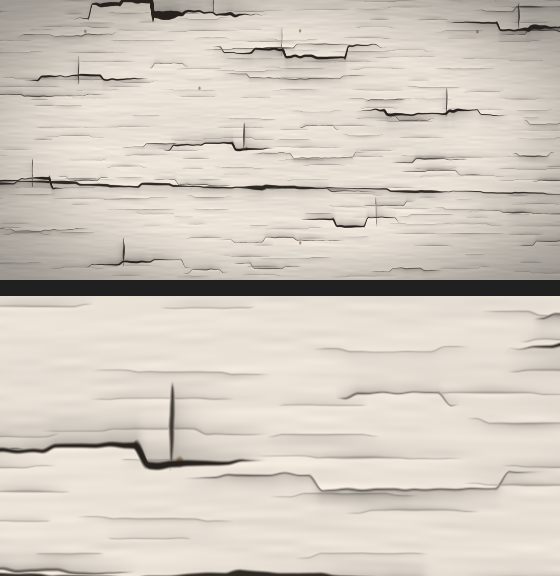
Top, the full canvas; bottom, a detail of the centre.
Give the GLSL for this texture, as a Shadertoy shader.

```glsl
// Weathered off-white paint on planks, with peeling horizontal cracks and a dark seam.

const vec3 PAINT = vec3(0.915, 0.885, 0.843);
const vec3 GAP = vec3(0.15, 0.13, 0.11);
const vec3 RUST = vec3(0.55, 0.40, 0.24);

float hash(vec2 p) {
    return fract(sin(dot(p, vec2(127.1, 311.7))) * 43758.5453);
}

float noise(vec2 p) {
    vec2 i = floor(p), f = fract(p);
    f = f * f * (3.0 - 2.0 * f);
    return mix(mix(hash(i), hash(i + vec2(1, 0)), f.x),
               mix(hash(i + vec2(0, 1)), hash(i + vec2(1, 1)), f.x), f.y);
}

// Height of the brushed wood grain, stretched along x
float grain(vec2 p) {
    p.y += 0.02 * noise(p * vec2(3.0, 5.0));
    return 0.6 * noise(p * vec2(7.0, 55.0)) + 0.4 * noise(p * vec2(20.0, 120.0));
}

// Flat steps joined by steep risers, with a slightly ragged edge
float ledge(float x, float seed) {
    float i = floor(x), f = smoothstep(0.42, 0.58, fract(x));
    float steps = mix(hash(vec2(i, seed)), hash(vec2(i + 1.0, seed)), f);
    return steps - 0.5 + 0.14 * noise(vec2(x * 6.0, seed));
}

// One tapered crack along x; returns (dark gap, soft shade of the lifted paint)
vec2 crack(vec2 q, float len, float width, float rise, float seed, float soft) {
    float t = q.x / len;
    float taper = 1.0 - t * t;
    if (taper <= 0.0) return vec2(0);
    const float FREQ = 9.0, EPS = 0.003;
    float path = rise * ledge(q.x * FREQ, seed);
    float slope = (rise * ledge((q.x + EPS) * FREQ, seed) - path) / EPS;
    float dy = q.y - path;
    float d = abs(dy) / sqrt(1.0 + slope * slope);
    float swell = noise(vec2(q.x * 13.0, seed + 3.7));
    float w = width * taper * (0.2 + 1.3 * swell * swell);
    float ends = smoothstep(0.0, 0.35, taper);
    float gap = ends * (1.0 - smoothstep(w - soft, w + soft, d));

    // Shadow on one side of the edge, thin highlight on the other
    float side = hash(vec2(seed, 8.3)) < 0.6 ? 1.0 : -1.0;
    float lifted = smoothstep(-soft, soft, dy * side);
    float dark = exp(-abs(dy) / (0.004 + 3.0 * width)) * (0.3 + 0.7 * swell);
    float lit = 0.18 * exp(-abs(dy) / 0.007);
    return vec2(gap, taper * mix(-lit, dark, lifted));
}

vec2 combine(vec2 a, vec2 b) {
    return vec2(max(a.x, b.x), a.y + b.y);
}

// Scattered cracks, at most one per jittered cell
vec2 crackLayer(vec2 p, vec2 cell, float width, float rise, float density, float soft) {
    vec2 sum = vec2(0);
    for (int j = -1; j <= 1; j++)
    for (int i = -1; i <= 1; i++) {
        vec2 id = floor(p / cell) + vec2(i, j);
        if (hash(id + cell * 50.0) > density) continue;
        vec2 jitter = vec2(hash(id + 11.3), hash(id + 27.9));
        float len = cell.x * mix(0.15, 0.7, hash(id + 5.1));
        vec2 q = p - (id + 0.2 + 0.6 * jitter) * cell;
        sum = combine(sum, crack(q, len, width, rise, 50.0 * hash(id + 2.2), soft));
    }
    return sum;
}

// Large peeling cracks, spread from top to bottom, each with a vertical split
vec2 peeling(vec2 p, float soft) {
    vec2 sum = vec2(0);
    for (int i = 0; i < 9; i++) {
        float k = float(i);
        float size = (1.0 - k / 11.0) * mix(0.55, 1.0, mod(k + 1.0, 2.0));
        vec2 centre = vec2(2.0 * fract(0.3 + 0.618 * k), 0.96 - 0.9 * pow(k / 8.0, 1.3));
        float len = 0.14 + 0.22 * size;
        vec2 q = p - centre;
        sum = combine(sum, crack(q, len, 0.015 * size, 0.03 + 0.04 * size, k + 1.5, soft));
        q -= vec2(len * (hash(vec2(k, 4.6)) - 0.5), 0.04);
        vec2 split = crack(q.yx, 0.055, 0.003, 0.025, k + 20.5, soft);
        sum = combine(sum, split * vec2(0.85, 0.5));
    }
    return sum;
}

// Tiny rusty flecks
float flecks(vec2 p, float cell, float density, float soft) {
    vec2 id = floor(p / cell);
    vec2 q = p - (id + 0.3 + 0.4 * vec2(hash(id + 3.1), hash(id + 6.4))) * cell;
    float dotMask = 1.0 - smoothstep(0.004 - soft, 0.004 + soft, length(q * vec2(1.0, 0.7)));
    return dotMask * step(hash(id + 9.7), density);
}

void mainImage(out vec4 fragColor, in vec2 fragCoord) {
    vec2 p = fragCoord / iResolution.y;
    vec2 uv = fragCoord / iResolution.xy;
    float soft = max(0.0022, 0.7 / iResolution.y);

    // Cracks, from hairlines to the seam between the planks
    vec2 marks = crackLayer(p, vec2(0.2, 0.035), 0.0008, 0.008, 0.6, soft) * vec2(0.35, 0.2);
    marks = combine(marks, crackLayer(p, vec2(0.42, 0.1), 0.002, 0.025, 0.55, soft) * vec2(0.7, 0.35));
    marks = combine(marks, peeling(p, soft) * vec2(1.0, 0.4));
    vec2 seam = p - vec2(1.0, 0.327 - 0.022 * (p.x - 1.0));
    marks = combine(marks, crack(seam, 1.7, 0.006, 0.012, 41.5, soft) * vec2(0.95, 0.3));

    // Grain relief lit from above, soft mottling and darkened corners
    float relief = grain(p) - grain(p + vec2(0.001, 0.006));
    float mottle = noise(p * vec2(3.0, 9.0)) - 0.5;
    float corner = smoothstep(0.65, 1.45, length(2.0 * uv - 1.0));
    float light = (1.0 + 0.1 * relief + 0.03 * mottle) * (1.0 - 0.32 * corner);

    vec3 color = mix(PAINT, RUST, 0.7 * flecks(p, 0.2, 0.12, soft));
    color *= light * (1.0 - clamp(marks.y, -0.06, 0.5));
    color = mix(color, GAP, marks.x);
    fragColor = vec4(clamp(color, 0.0, 1.0), 1.0);
}
```
